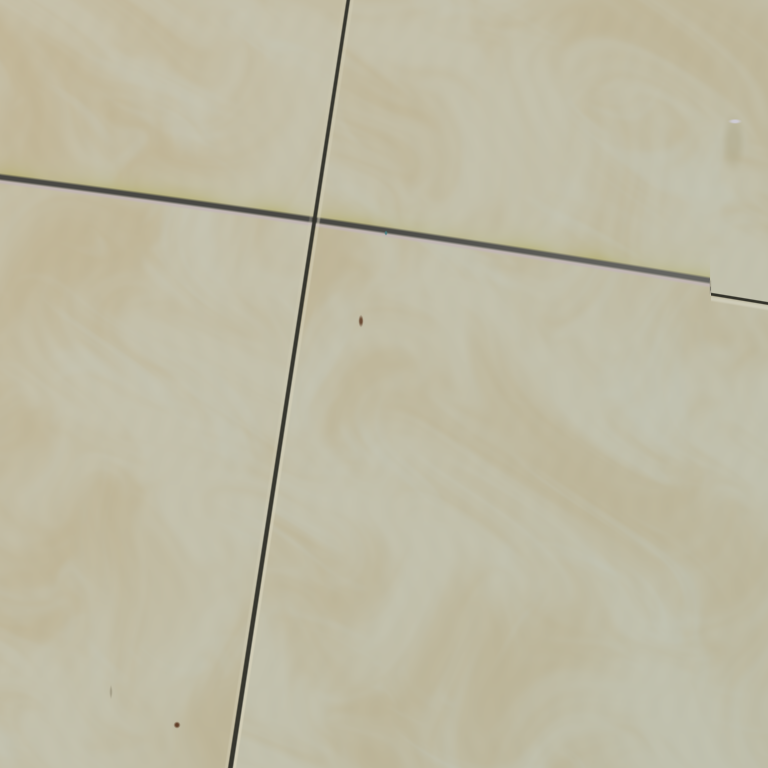
Reproduce this texture procedurally as a three.js fragment shader.

```glsl
// Cream marbled floor tiles meeting at slanted dark joints, with a stepped seam and a few specks.
varying vec2 vUv;

// Layered sines, each turned and bent by the one before
float clouds(vec2 p) {
  float sum = 0.0;
  float weight = 0.5;
  for (int i = 0; i < 5; i++) {
    p = mat2(0.8, 0.6, -0.6, 0.8) * p * 1.65 + 1.7;
    p += 0.7 * sin(p.yx * 1.2 + float(i));
    sum += weight * sin(p.x) * cos(p.y);
    weight *= 0.72;
  }
  return sum;
}

// Soft line of given half width around distance d
float band(float d, float halfWidth, float blur) {
  return 1.0 - smoothstep(halfWidth - blur, halfWidth + blur, abs(d));
}

// Soft elliptical spot
float speck(vec2 uv, vec2 center, vec2 radius) {
  return 1.0 - smoothstep(0.3, 1.3, length((uv - center) / radius));
}

// Stone mottled in diagonal streaks, shifted for each tile
vec3 marble(vec2 uv, vec2 tile) {
  vec2 streak = vec2(dot(uv, vec2(0.8, -0.6)) * 5.0, dot(uv, vec2(0.6, 0.8)) * 8.0);
  streak += tile * vec2(7.3, 4.1);
  float warmth = smoothstep(-0.7, 1.0, clouds(streak));
  float pallor = smoothstep(0.1, 1.0, clouds(streak * 1.3 + 9.0));
  vec3 stone = mix(vec3(0.765, 0.755, 0.675), vec3(0.745, 0.71, 0.595), warmth);
  stone = mix(stone, vec3(0.765, 0.77, 0.71), 0.55 * pallor);
  // Warmer to the upper left, greener to the lower right
  stone += vec3(0.014, 0.002, -0.006) * (uv.y - uv.x);
  return stone + 0.004 * sin(uv.x * 190.0 + 3.0 * sin(uv.y * 23.0)) * sin(uv.y * 60.0);
}

void main() {
  vec2 uv = vUv;

  // Signed distances: right of the upright joint, above the cross joint
  float upright = (uv.x - 0.300 - 0.1535 * uv.y) * 0.988;
  float stepped = smoothstep(0.924, 0.926, uv.x);
  float crossing = uv.y - 0.7695 + 0.129 * uv.x + 0.0182 * uv.x * uv.x;
  crossing = (crossing + 0.0175 * stepped) * 0.989;
  vec3 color = marble(uv, vec2(step(0.0, upright), step(0.0, crossing)));

  // Cross joint: yellow stain above, lilac rim below, grey core
  float wide = 1.0 - stepped;
  float stain = smoothstep(0.0, 0.004, crossing) * exp(-max(crossing, 0.0) * 95.0);
  stain *= 0.75 + 0.25 * sin(uv.x * 41.0 + 2.0 * sin(uv.x * 17.0));
  color = mix(color, vec3(0.70, 0.68, 0.38), 0.8 * stain * wide);
  vec3 rim = mix(vec3(0.76, 0.71, 0.72), vec3(0.83, 0.82, 0.75), stepped);
  color = mix(color, rim, 0.75 * band(crossing + 0.0058, 0.0025, 0.002));
  vec3 core = mix(vec3(0.25, 0.25, 0.24), vec3(0.16, 0.16, 0.13), stepped);
  core += 0.12 * smoothstep(0.4, 0.9, uv.x) * wide;
  float coreWidth = mix(0.0036, 0.0018, stepped);
  color = mix(color, core, 0.94 * band(crossing, coreWidth, mix(0.0022, 0.0011, stepped)));

  // Exposed tile edge at the step
  float ledge = band(uv.x - 0.925, 0.001, 0.001) * band(uv.y - 0.626, 0.009, 0.002);
  color = mix(color, vec3(0.60, 0.58, 0.52), 0.65 * ledge);

  // Upright joint: pale bevels, dark core that widens downward
  float nearness = 1.0 - uv.y;
  float bevels = band(upright - 0.0052, 0.0018, 0.0015) + 0.45 * band(upright + 0.0052, 0.0018, 0.0015);
  color = mix(color, vec3(0.84, 0.82, 0.73), bevels * (0.35 + 0.5 * nearness));
  color = mix(color, vec3(0.19, 0.19, 0.16), 0.96 * band(upright, 0.0022 + 0.0008 * nearness, 0.0013));

  // Dirt and glints
  vec3 dirt = vec3(0.36, 0.22, 0.13);
  color = mix(color, dirt, 0.85 * speck(uv, vec2(0.470, 0.582), vec2(0.003, 0.007)));
  color = mix(color, dirt, 0.95 * speck(uv, vec2(0.2305, 0.056), vec2(0.004, 0.004)));
  color = mix(color, vec3(0.55, 0.52, 0.43), 0.5 * speck(uv, vec2(0.1445, 0.099), vec2(0.002, 0.008)));
  color = mix(color, vec3(0.66, 0.63, 0.50), 0.45 * speck(uv, vec2(0.955, 0.815), vec2(0.014, 0.034)));
  color = mix(color, vec3(0.82, 0.81, 0.86), 0.9 * speck(uv, vec2(0.957, 0.842), vec2(0.008, 0.003)));
  color = mix(color, vec3(0.25, 0.50, 0.52), 0.8 * speck(uv, vec2(0.5026, 0.6966), vec2(0.002, 0.003)));

  gl_FragColor = vec4(color, 1.0);
}
```
